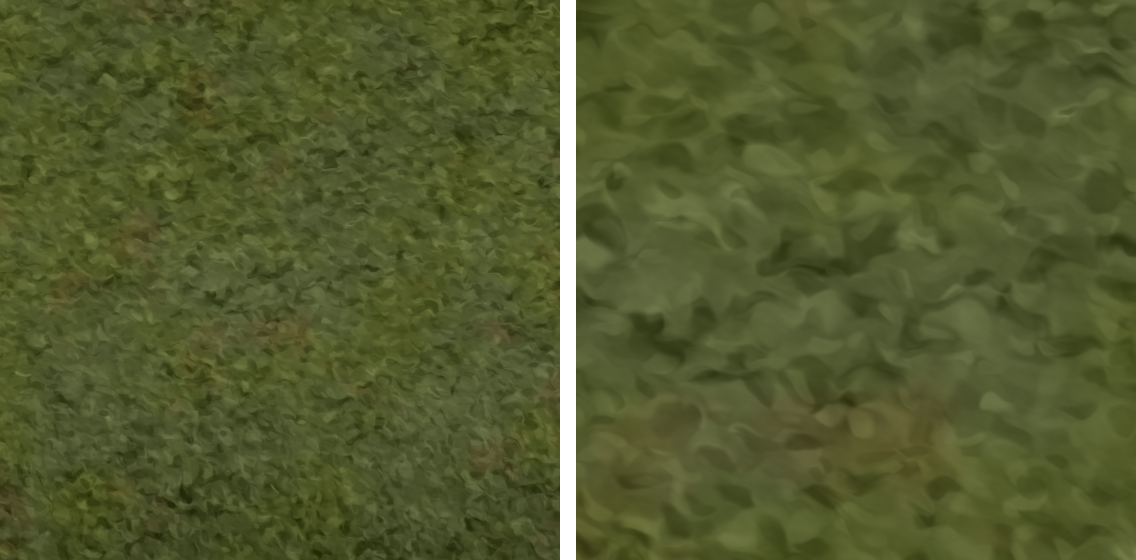
Left: the whole. Right: its middle third, enlarged.
Reproduce this texture procedurally as a three.js fragment shader.

```glsl
varying vec2 vUv;

const vec3 SHADE_GREEN = vec3(0.182, 0.206, 0.062);
const vec3 LIGHT_GREEN = vec3(0.39, 0.417, 0.235);
const vec3 MOSS_TINT = vec3(0.0, 0.01, -0.03);
const vec3 GREY_TINT = vec3(-0.008, 0.0, 0.014);
const vec3 EARTH_TINT = vec3(0.032, -0.012, 0.0);

float hash(vec2 p) {
  vec3 q = fract(vec3(p.xyx) * 0.1031);
  q += dot(q, q.yzx + 33.33);
  return fract((q.x + q.y) * q.z);
}

float noise(vec2 p) {
  vec2 cell = floor(p);
  vec2 f = fract(p);
  f = f * f * (3.0 - 2.0 * f);
  float low = mix(hash(cell), hash(cell + vec2(1.0, 0.0)), f.x);
  float high = mix(hash(cell + vec2(0.0, 1.0)), hash(cell + 1.0), f.x);
  return mix(low, high, f.y);
}

float fbm(vec2 p) {
  float sum = 0.0;
  float gain = 0.53;
  for (int i = 0; i < 4; i++) {
    sum += gain * noise(p);
    p = mat2(1.6, 1.2, -1.2, 1.6) * p + 7.3;
    gain *= 0.5;
  }
  return sum;
}

vec2 rotate(vec2 p, float angle) {
  float c = cos(angle);
  float s = sin(angle);
  return vec2(c * p.x + s * p.y, c * p.y - s * p.x);
}

// Displaces the lookup so leaf outlines turn ragged.
vec2 ragged(vec2 p, float scale, float amount) {
  vec2 q = p * scale;
  return p + amount * (vec2(noise(q), noise(q + 41.7)) - 0.5);
}

// Paints one soft leaf per cell over the given tone.
float leafLayer(vec2 p, float scale, float seed, float opacity, float tone) {
  vec2 q = p * scale;
  vec2 home = floor(q);
  for (int j = -1; j <= 1; j++) {
    for (int i = -1; i <= 1; i++) {
      vec2 cell = home + vec2(float(i), float(j));
      vec2 key = cell + seed;
      vec2 centre = cell + vec2(hash(key + 3.1), hash(key + 17.9));
      float slope = mix(-0.95, -0.25, smoothstep(0.1, 0.45, cell.y / scale));
      float angle = slope + 1.3 * (hash(key + 29.3) - 0.5);
      vec2 halfSize = vec2(0.76, 0.36) * mix(0.65, 1.15, hash(key + 53.7));
      float reach = length(rotate(q - centre, angle) / halfSize);
      float cover = 1.0 - smoothstep(0.55, 1.1, reach);
      tone = mix(tone, hash(key + 71.3), cover * opacity);
    }
  }
  return tone;
}

// Broad light: brightest across the middle, dim at the lower left.
float broadLight(vec2 p) {
  float light = mix(0.34, 0.65, smoothstep(0.0, 0.42, p.y + 0.12 * p.x));
  light -= 0.08 * smoothstep(0.55, 1.0, p.y);
  return light + 0.24 * (fbm(p * vec2(5.0, 7.0) + 11.0) - 0.5);
}

vec3 patchTint(vec2 p) {
  float hue = fbm(p * vec2(7.0, 9.0) + 23.0) + 0.1 * (p.y - 0.5);
  float earth = smoothstep(0.58, 0.82, fbm(p * vec2(8.0, 10.0) + 67.0));
  vec3 tint = mix(GREY_TINT, MOSS_TINT, smoothstep(0.28, 0.76, hue));
  return tint + EARTH_TINT * earth;
}

void main() {
  vec2 p = vUv;
  vec2 edge = ragged(ragged(p, 50.0, 0.01), 110.0, 0.006);

  // Leaves from large to small, then a faint fine grain.
  float leaves = leafLayer(edge, 36.0, 5.0, 0.75, 0.5);
  leaves = leafLayer(edge, 60.0, 131.0, 0.55, leaves);
  float grain = fbm(rotate(p, -0.4) * vec2(75.0, 130.0)) - 0.5;

  // Dark gaps and pale tips come in clumps.
  float clump = smoothstep(0.25, 0.7, noise(p * 14.0 + 5.0));
  float gaps = smoothstep(0.56, 0.84, noise(edge * vec2(56.0, 84.0) + 9.0));
  float tips = smoothstep(0.62, 0.9, noise(rotate(edge, -0.4) * vec2(50.0, 85.0) + 77.0));

  float tone = broadLight(p) + 1.0 * (leaves - 0.5) + 0.3 * grain;
  tone += 0.24 * tips - 0.38 * gaps * clump;
  vec3 colour = mix(SHADE_GREEN, LIGHT_GREEN, clamp(tone + 0.04, -0.2, 1.4));
  colour += patchTint(p) * mix(0.6, 1.0, smoothstep(0.0, 0.6, tone));
  gl_FragColor = vec4(colour, 1.0);
}
```
